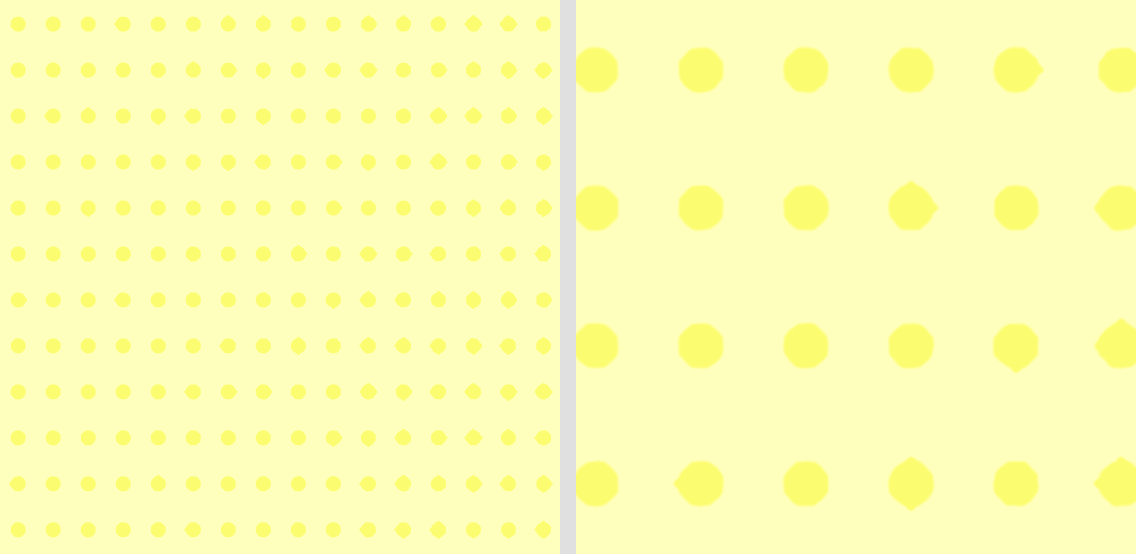
Left: the whole. Right: its middle third, enlarged.
Reproduce this pattern procedurally as a Shadertoy shader.

```glsl
// Pale yellow ground with a 16 by 12 grid of brighter, slightly faceted dots.
// Each cell holds one distance-field dot; gradient noise roughens its rim, and
// small hashed nubs at the compass points become more common to the right.

#define GROUND vec3(1.0, 1.0, 0.74)
#define DOT_COLOR vec3(0.99, 0.99, 0.44)
#define PITCH vec2(0.06322, 0.08298)   // spacing, in canvas heights
#define FIRST_DOT vec2(0.0328, 0.0437) // centre of the lower left dot
#define RADIUS 0.0136
#define FACET 0.45                     // 0 = circle, 1 = octagon
#define ROUGHNESS 0.0009
#define NUB_HEIGHT 0.0028
#define SOFTNESS 0.0013

float hash(vec2 p) {
    vec3 q = fract(vec3(p.xyx) * 0.1031);
    q += dot(q, q.yzx + 33.33);
    return fract((q.x + q.y) * q.z);
}

vec2 gradientAt(vec2 cell) {
    float angle = 6.2832 * hash(cell);
    return vec2(cos(angle), sin(angle));
}

float gradientNoise(vec2 p) {
    vec2 i = floor(p), f = fract(p);
    vec2 u = f * f * f * (f * (f * 6.0 - 15.0) + 10.0);
    vec2 e = vec2(0.0, 1.0);
    float low = mix(dot(gradientAt(i), f),
                    dot(gradientAt(i + e.yx), f - e.yx), u.x);
    float high = mix(dot(gradientAt(i + e.xy), f - e.xy),
                     dot(gradientAt(i + e.yy), f - e.yy), u.x);
    return mix(low, high, u.y);
}

// Blend of circle and octagon with flat top and sides
float facetedDot(vec2 p) {
    vec2 a = abs(p);
    float octagon = max(max(a.x, a.y), (a.x + a.y) * 0.7071);
    return mix(length(p), octagon * 1.027, FACET) - RADIUS;
}

// Narrow bumps at the compass points, chosen separately for each dot
float nubs(vec2 p, vec2 cell) {
    vec2 heading = p / max(length(p), 1e-4);
    float chance = mix(0.04, 0.5, smoothstep(5.0, 15.0, cell.x));
    float height = 0.0;
    for (int k = 0; k < 4; k++) {
        float angle = 1.5708 * float(k);
        float pick = hash(cell + 37.0 * float(k + 1));
        float along = max(dot(heading, vec2(cos(angle), sin(angle))), 0.0);
        height += step(pick, chance) * pow(along, 50.0);
    }
    return NUB_HEIGHT * height;
}

void mainImage(out vec4 fragColor, in vec2 fragCoord) {
    vec2 uv = fragCoord / iResolution.y;

    // Nearest dot and position relative to its centre
    vec2 grid = (uv - FIRST_DOT) / PITCH;
    vec2 cell = floor(grid + 0.5);
    vec2 p = (grid - cell) * PITCH;

    // Rim wear, stronger towards the right
    float wear = mix(0.6, 1.3, smoothstep(4.0, 15.0, cell.x));
    float rim = gradientNoise(p * 160.0 + cell * 17.3 + 200.0);
    float d = facetedDot(p) + ROUGHNESS * wear * rim - nubs(p, cell);

    float edge = max(SOFTNESS, 0.7 / iResolution.y);
    float cover = 1.0 - smoothstep(-edge, edge, d);
    fragColor = vec4(mix(GROUND, DOT_COLOR, cover), 1.0);
}
```
